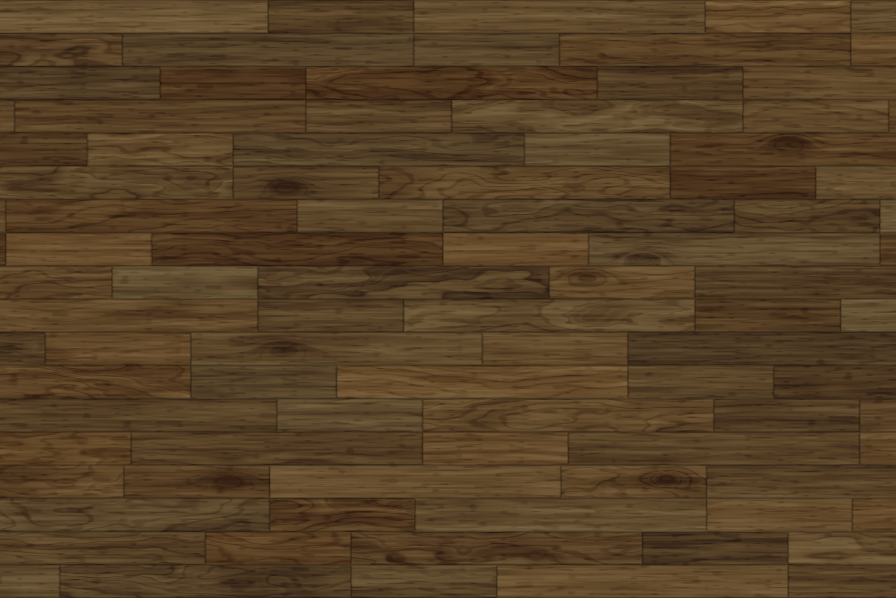
Give the GLSL for this texture, as a Shadertoy shader.

```glsl
float hash(vec2 p) {
    return fract(sin(dot(p, vec2(127.1, 311.7))) * 43758.5453);
}

float noise(vec2 p) {
    vec2 i = floor(p), f = fract(p);
    f = f * f * (3.0 - 2.0 * f);
    return mix(mix(hash(i), hash(i + vec2(1, 0)), f.x),
               mix(hash(i + vec2(0, 1)), hash(i + vec2(1, 1)), f.x), f.y);
}

float fbm(vec2 p) {
    float sum = 0.0, amp = 0.53;
    for (int i = 0; i < 4; i++) {
        sum += amp * noise(p);
        p = p * 2.03 + 17.3;
        amp *= 0.5;
    }
    return sum;
}

// Start of the short block in each pair of rows, in short-block lengths
const float pairStart[9] = float[9](1.84, 1.10, 0.60, 2.04, 0.77, 0.31, 1.90, 0.85, 1.41);

// Wood tone: 0 dark, 0.5 middle, 1 light. at.x runs along the grain, at.y across the block.
float woodTone(vec2 at, vec2 id) {
    float seed = hash(id + 3.7);
    float figure = smoothstep(0.5, 0.95, hash(id + 9.1));
    vec2 offset = vec2(seed * 61.0, hash(id + 5.3) * 47.0);

    // Growth rings: straight lines that turn into arches on figured blocks
    float warp = fbm(at * vec2(0.22, 0.8) + offset);
    float rings = at.y * mix(7.0, 3.0, figure) + warp * mix(3.0, 15.0, figure);

    // Occasional knot that bends the rings around it
    vec2 toKnot = (at - vec2(0.8 + 2.8 * seed, 0.25 + 0.5 * hash(id + 2.2))) * vec2(0.9, 2.2);
    float knot = step(0.91, hash(id + 6.6)) * exp(-2.5 * dot(toKnot, toKnot));
    rings += knot * 5.0;

    float band = noise(vec2(rings, seed * 90.0)) - 0.5;
    float ringLine = smoothstep(0.72, 1.0, 0.5 + 0.5 * sin(rings * 4.2));
    float streak = noise(at * vec2(0.35, 9.0) + offset) - 0.5;
    float fibre = noise(at * vec2(1.3, 19.0) + offset.yx) - 0.5;
    float pores = smoothstep(0.66, 0.95, noise(at * vec2(3.2, 15.0) + offset + 31.0));
    float stain = smoothstep(0.6, 0.85, noise(at * vec2(0.25, 1.8) + offset + 70.0));

    float tone = 0.58 + 0.5 * (hash(id + 1.4) - 0.5);
    tone += mix(0.4, 0.6, figure) * band + 0.35 * streak + 0.4 * fibre;
    tone -= mix(0.14, 0.28, figure) * ringLine + 0.28 * pores;
    return tone - 0.3 * stain * seed - 0.6 * knot;
}

void mainImage(out vec4 fragColor, in vec2 fragCoord) {
    // Units of one row height, rows counted from the top
    vec2 uv = fragCoord / iResolution.xy;
    vec2 grid = vec2(uv.x * 26.9, (1.0 - uv.y) * 18.0);
    float row = floor(grid.y);
    float across = fract(grid.y);

    // Each row alternates a short block with one twice as long
    float shortLength = 4.374;
    int pair = clamp(int(row) / 2, 0, 8);
    float u = grid.x / shortLength - pairStart[pair] - mod(row, 2.0);
    float cycle = floor(u / 3.0);
    float inCycle = u - 3.0 * cycle;
    float isLong = step(1.0, inCycle);
    float along = (inCycle - isLong) * shortLength;
    float blockLength = shortLength * (1.0 + isLong);
    vec2 id = vec2(row, 2.0 * cycle + isLong);

    // Colour ramp
    float tone = clamp(woodTone(vec2(along, across), id), -0.3, 1.3);
    vec3 dark = vec3(0.25, 0.17, 0.10);
    vec3 middle = vec3(0.35, 0.26, 0.15);
    vec3 light = vec3(0.44, 0.35, 0.22);
    vec3 color = tone < 0.5 ? mix(dark, middle, tone * 2.0) : mix(middle, light, tone * 2.0 - 1.0);

    // Blocks lean to red or to olive
    color += (hash(id + 8.8) - 0.5) * vec3(0.025, -0.006, -0.02);

    // Thin seams
    float pixel = 18.0 / iResolution.y;
    float edge = min(min(across, 1.0 - across), min(along, blockLength - along));
    color *= 1.0 - 0.28 * (1.0 - smoothstep(0.0, 0.025 + pixel, edge));

    fragColor = vec4(color, 1.0);
}
```
